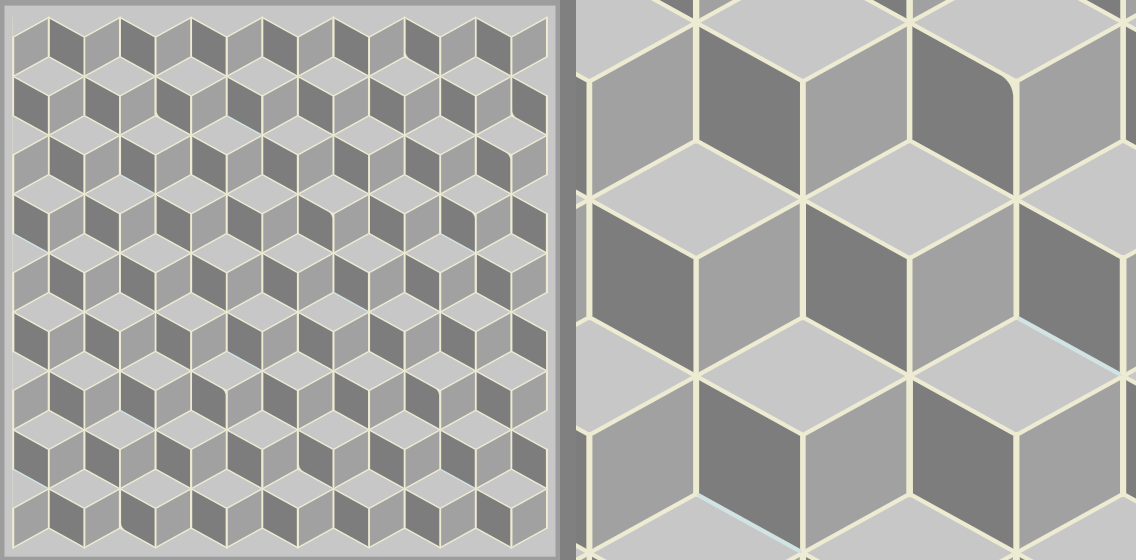
Left: the whole. Right: its middle third, enlarged.
Write a three.js fragment shader that draws this pattern.

```glsl
varying vec2 vUv;

const vec2 GRID = vec2(15.0, 9.0);             // columns and rows of side faces
const vec2 CELL = vec2(0.06354, 0.1052);       // size of one column and row
const vec2 TOP_LEFT = vec2(0.0236, 0.9688);    // corner of the tiled area
const vec2 PANEL_MIN = vec2(0.008, 0.006);     // light panel inside the frame
const vec2 PANEL_MAX = vec2(0.992, 0.990);
const float SLANT_HALF = 0.00128;              // half widths of the joints
const float UPRIGHT_HALF = 0.00182;
const float EDGE_HALF = 0.0007;
const float CORNER_BLEND = 0.0085;             // softness of worn corners
const float ROUNDED_SHARE = 0.22;              // dark faces with a worn corner

const vec3 TOP_FACE = vec3(0.78);
const vec3 MID_FACE = vec3(0.63);
const vec3 DARK_FACE = vec3(0.49);
const vec3 FRAME = vec3(0.615);
const vec3 JOINT = vec3(0.93, 0.92, 0.82);
const vec3 PALE_JOINT = vec3(0.82, 0.89, 0.89);

float segmentDistance(vec2 p, vec2 a, vec2 b) {
  vec2 ab = b - a;
  return length(p - a - ab * clamp(dot(p - a, ab) / dot(ab, ab), 0.0, 1.0));
}

float smoothMin(float a, float b, float k) {
  float h = max(k - abs(a - b), 0.0) / k;
  return min(a, b) - 0.25 * k * h * h;
}

float cellHash(vec2 id) {
  return fract(sin(dot(id, vec2(12.99, 78.23))) * 437.58);
}

float coverage(float d, float pixel) {
  return clamp(0.5 - d / pixel, 0.0, 1.0);
}

// Joint width drifts slightly from one upright to the next.
float uprightHalf(float column, float row) {
  return UPRIGHT_HALF * (1.0 + 0.08 * sin(column * 2.3 + row * 4.1) + 0.05 * sin(column * 5.7 - row));
}

void main() {
  float pixel = fwidth(vUv.x);
  vec2 q = vec2(vUv.x - TOP_LEFT.x, TOP_LEFT.y - vUv.y);
  vec2 grid = q / CELL;
  vec2 id = clamp(floor(grid), vec2(0.0), GRID - 1.0);
  vec2 local = grid - id;

  // Each column slants the opposite way to its neighbours.
  float leftDip = 1.0 - mod(id.x + id.y, 2.0);
  float rightDip = 1.0 - leftDip;
  bool dark = leftDip < 0.5;
  float upper = mix(leftDip, rightDip, local.x) / 3.0;
  bool inColumns = grid.x > 0.0 && grid.x < GRID.x;
  bool inSide = inColumns && local.y > upper && local.y < upper + 2.0 / 3.0;

  vec3 color = TOP_FACE;
  if (inSide) color = dark ? DARK_FACE : MID_FACE;

  // Joints around the side face.
  vec2 a = (id + vec2(0.0, leftDip / 3.0)) * CELL;
  vec2 b = (id + vec2(1.0, rightDip / 3.0)) * CELL;
  vec2 drop = vec2(0.0, CELL.y * 2.0 / 3.0);
  float above = segmentDistance(q, a, b) - SLANT_HALF;
  float below = segmentDistance(q, a + drop, b + drop) - SLANT_HALF;
  float left = segmentDistance(q, a, a + drop) - uprightHalf(id.x, id.y);
  float right = segmentDistance(q, b, b + drop) - uprightHalf(id.x + 1.0, id.y);
  float joint = min(min(above, below), min(left, right));

  // Worn corners on a few dark faces.
  float wear = cellHash(id);
  if (inSide && dark && wear < ROUNDED_SHARE) {
    float corner = wear < 0.6 * ROUNDED_SHARE
      ? smoothMin(left, below, CORNER_BLEND)
      : smoothMin(right, above, CORNER_BLEND);
    joint = min(joint, corner);
  }

  // Pale lower joints run diagonally through the inner rows.
  bool innerRow = id.y > 0.5 && id.y < GRID.y - 1.5;
  bool pale = innerRow && abs(mod(id.x + 3.0 * id.y, 12.0) - 9.0) < 0.5;
  bool nearBelow = below < min(above, min(left, right));
  vec3 jointColor = pale && nearBelow ? PALE_JOINT : JOINT;

  // Faint line down the left side of the tiles.
  float edge = segmentDistance(q, vec2(-0.001, 0.0), vec2(-0.001, GRID.y * CELL.y)) - EDGE_HALF;
  color = mix(color, JOINT, 0.4 * coverage(edge, pixel));
  color = mix(color, jointColor, coverage(joint, pixel));

  // Outer frame.
  vec2 outside = max(PANEL_MIN - vUv, vUv - PANEL_MAX);
  color = mix(FRAME, color, coverage(max(outside.x, outside.y), pixel));
  gl_FragColor = vec4(color, 1.0);
}
```
